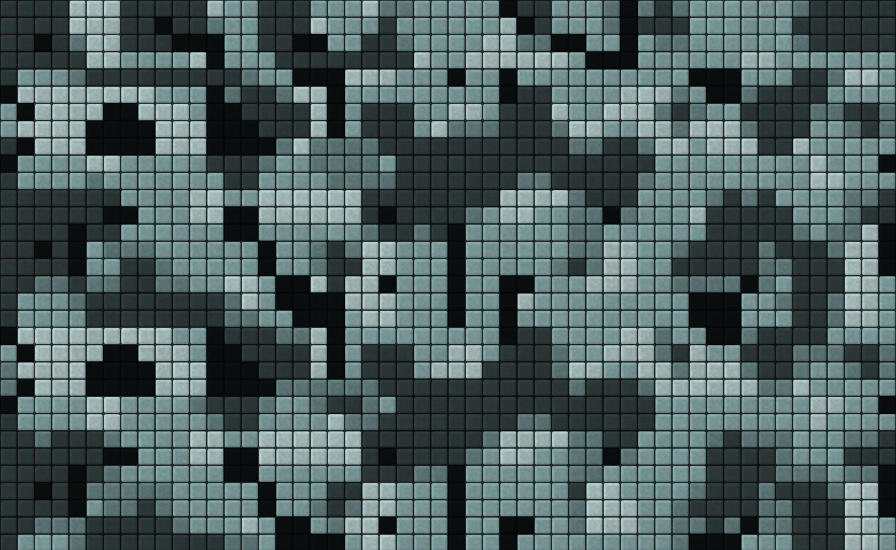
Reproduce this pattern procedurally as a Shadertoy shader.

```glsl
// Mosaic of small bevelled square tiles coloured as blocky grey-teal camouflage.

float hash(vec2 p) {
    vec3 q = fract(p.xyx * 0.1031);
    q += dot(q, q.yzx + 33.33);
    return fract((q.x + q.y) * q.z);
}

// Value noise that wraps vertically after a whole number of lattice rows.
float wrappedNoise(vec2 p, float rows, float seed) {
    vec2 i = floor(p);
    vec2 f = p - i;
    f = f * f * (3.0 - 2.0 * f);
    vec2 y = mod(vec2(i.y, i.y + 1.0), rows) + seed;
    float low = mix(hash(vec2(i.x, y.x)), hash(vec2(i.x + 1.0, y.x)), f.x);
    float high = mix(hash(vec2(i.x, y.y)), hash(vec2(i.x + 1.0, y.y)), f.x);
    return mix(low, high, f.y);
}

// One flat colour per tile, layered from pale patches up to black streaks.
vec3 camouflage(vec2 tile) {
    // The top four rows stand apart; below them the motif repeats every 14.
    float seed = tile.y < 4.0 ? 71.0 : 0.0;
    vec2 p = vec2(tile.x, mod(tile.y - 4.0, 14.0)) + 0.5;
    float jitter = hash(tile + 17.0) - 0.5;

    float pale = wrappedNoise(p / 2.0, 7.0, seed + 13.0) + 0.12 * jitter;
    float shade = wrappedNoise(p / 2.8, 5.0, seed + 29.0) + 0.10 * jitter;
    float streak = abs(wrappedNoise(p / 3.5, 4.0, seed + 43.0) - 0.5);
    float streakArea = wrappedNoise(p / 3.5, 4.0, seed + 57.0);

    vec3 color = vec3(0.46, 0.57, 0.57);
    if (pale > 0.61) color = vec3(0.61, 0.69, 0.69);
    if (shade > 0.53) color = vec3(0.35, 0.44, 0.44);
    if (shade > 0.62) color = vec3(0.165, 0.205, 0.205);
    if (streak < 0.085 && streakArea > 0.51) color = vec3(0.035, 0.05, 0.05);
    return color;
}

void mainImage(out vec4 fragColor, in vec2 fragCoord) {
    // 52 tiles across, with whole tiles starting at the top left.
    float pixel = 52.0 / iResolution.x;
    vec2 p = vec2(fragCoord.x, iResolution.y - fragCoord.y) * pixel;
    vec2 tile = floor(p);
    vec2 local = p - tile - 0.5;

    // Rounded tile face inside a narrow joint.
    float edge = length(max(abs(local) - 0.37, 0.0)) - 0.09;
    float face = 1.0 - smoothstep(-0.5 * pixel, 0.5 * pixel, edge);

    vec3 color = camouflage(tile);
    color *= 0.97 + 0.06 * hash(tile + 91.0);

    // Raised rim: lit on the upper left, shaded on the lower right.
    float lit = smoothstep(0.26, 0.40, max(-local.x, -local.y));
    float shaded = smoothstep(0.30, 0.46, max(local.x, local.y));
    color *= 1.0 + 0.15 * lit - 0.14 * shaded;

    // Fine woven grain.
    float grain = wrappedNoise(p * 8.0, 512.0, 5.0) - 0.5;
    color *= 1.0 + 0.09 * grain;

    vec3 joint = color * 0.22 + vec3(0.005, 0.012, 0.012);
    fragColor = vec4(mix(joint, color, face), 1.0);
}
```
